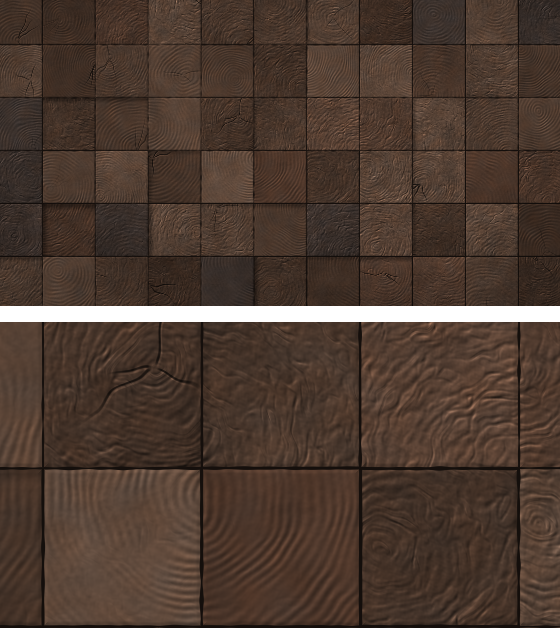
Top, the full canvas; bottom, a detail of the centre.
Give the GLSL for this texture, as a Shadertoy shader.

```glsl
// Wall of square end-grain wood blocks, dark brown, set in a grid with thin gaps.
// Each block hashes its own ring centre, roughness, cracks, tint and depth;
// a height field is lit from the upper left by one directional difference.

const float ROWS = 5.785;                   // blocks per canvas height
const vec2 GRID_OFFSET = vec2(0.20, 0.064); // part of first block cut off
const vec2 LIGHT = vec2(-0.55, 0.835);
const float TAU = 6.2831853;

const vec3 DARK_WOOD = vec3(0.235, 0.172, 0.135);
const vec3 PALE_WOOD = vec3(0.350, 0.270, 0.220);
const vec3 RED_WOOD = vec3(0.310, 0.210, 0.160);
const vec3 GREY_WOOD = vec3(0.205, 0.176, 0.165);
const vec3 GAP = vec3(0.075, 0.054, 0.043);

vec2 hash2(vec2 p) {
    vec3 q = fract(p.xyx * vec3(0.1031, 0.1030, 0.0973));
    q += dot(q, q.yzx + 33.33);
    return fract((q.xx + q.yz) * q.zy);
}

float cornerDot(vec2 cell, vec2 f, vec2 corner) {
    return dot(hash2(cell + corner) * 2.0 - 1.0, f - corner);
}

// Gradient noise, roughly -0.7 to 0.7
float noise(vec2 p) {
    vec2 i = floor(p), f = p - i;
    vec2 u = f * f * f * (f * (f * 6.0 - 15.0) + 10.0);
    float low = mix(cornerDot(i, f, vec2(0, 0)), cornerDot(i, f, vec2(1, 0)), u.x);
    float high = mix(cornerDot(i, f, vec2(0, 1)), cornerDot(i, f, vec2(1, 1)), u.x);
    return mix(low, high, u.y);
}

float fbm(vec2 p) {
    float sum = 0.0, amp = 1.0;
    for (int i = 0; i < 3; i++) {
        sum += amp * noise(p);
        p = mat2(1.6, 1.2, -1.2, 1.6) * p + 7.3;
        amp *= 0.5;
    }
    return sum;
}

vec2 rotate(vec2 p, float angle) {
    float c = cos(angle), s = sin(angle);
    return vec2(c * p.x - s * p.y, s * p.x + c * p.y);
}

// Flat plates parted by narrow grooves along the zero lines of noise
float plates(vec2 p, float width) { return smoothstep(0.0, width, abs(noise(p))); }

// Drying cracks running outward from the ring centre
float cracks(vec2 d, vec2 id, float amount) {
    float depth = 0.0;
    for (int i = 0; i < 4; i++) {
        vec2 rnd = hash2(id * 5.0 + float(i) * 17.0 + 3.0);
        vec2 q = rotate(d, rnd.x * TAU);
        q.y += 0.05 * noise(q * 6.0 + rnd * 40.0);
        float reach = 0.25 + 0.5 * rnd.y;
        float along = smoothstep(0.0, 0.06, q.x) * smoothstep(reach, reach * 0.4, q.x);
        depth = max(depth, along * smoothstep(0.014, 0.002, abs(q.y)));
    }
    return depth * amount;
}

// Surface relief of one block: x = height, y = crack depth
vec2 relief(vec2 q, vec2 id, float rough) {
    vec2 shift = hash2(id + 31.7), style = hash2(id + 57.1);
    vec2 seed = shift * 60.0;
    vec2 centre = mix(vec2(-0.15), vec2(1.15), shift);
    vec2 d = q - centre + 0.09 * vec2(noise(q * 2.6 + seed), noise(q * 2.6 + seed + 19.0));
    float r = length(d);
    float rings = sin(TAU * mix(14.0, 22.0, style.x) * r + 2.5 * noise(q * 5.0 + seed));
    rings *= 0.55 + 1.1 * noise(q * 4.0 + seed + 41.0);

    // Plates stretch along the rings: across the axis, then by radius
    vec2 axis = normalize(0.501 - centre);
    vec2 w = vec2(dot(d, vec2(-axis.y, axis.x)), r) + 0.07 * noise(q * 8.0 + seed);
    float bark = plates(w * vec2(4.0, 9.0) + seed, 0.16)
               + 0.6 * plates(w * vec2(9.0, 17.0) + seed + 13.0, 0.22);
    bark *= 0.65 + 0.9 * noise(q * 3.5 + seed + 77.0);
    float grain = fbm(q * 15.0 + seed);
    float split = cracks(d, id, smoothstep(0.35, 0.9, hash2(id + 83.0).x));
    float height = mix(0.12, 0.08, rough) * rings + mix(0.03, 0.27, rough) * bark
                 + mix(0.08, 0.19, rough) * grain - 0.22 * split;
    return vec2(height, split);
}

vec3 blockColor(vec2 id) {
    vec2 rnd = hash2(id + 11.3), tint = hash2(id + 71.9);
    vec3 wood = mix(DARK_WOOD, PALE_WOOD, rnd.x);
    wood = mix(wood, RED_WOOD, 0.5 * smoothstep(0.7, 1.0, rnd.y));
    return mix(wood, GREY_WOOD, 0.75 * smoothstep(0.90, 0.97, tint.x));
}

float level(vec2 id) { return hash2(id + 97.0).y; }

// Soft shade cast by a neighbour standing prouder than this block
float castShade(float dist, float rise) {
    float reach = 0.03 + 0.14 * max(rise, 0.0);
    return 1.0 - 0.42 * smoothstep(0.1, 0.8, rise) * (1.0 - smoothstep(0.0, reach, dist));
}

void mainImage(out vec4 fragColor, in vec2 fragCoord) {
    float pixel = ROWS / iResolution.y;
    vec2 p = fragCoord * pixel + GRID_OFFSET;
    vec2 id = floor(p), q = p - id;

    // Lit relief with glints on steep slopes, and mottled stain
    float rough = smoothstep(0.1, 0.8, hash2(id + 43.0).x);
    vec2 here = relief(q, id, rough);
    float slope = here.x - relief(q + LIGHT * 0.018, id, rough).x;
    float glint = max(slope, 0.0);
    vec2 tilt = hash2(id + 23.0) - 0.5;
    float shade = 1.0 + 1.05 * slope + 1.8 * glint * glint + 0.3 * here.x - 0.10 * rough;
    shade += 0.26 * dot(tilt, q - 0.5) + 0.15 * fbm(p * 2.7);
    vec3 color = blockColor(id) * max(shade, 0.4) * (1.0 - 0.5 * here.y);
    color *= 1.0 + vec3(0.08, 0.0, -0.08) * noise(p * 5.0 + 90.0);

    // Depth steps, lit rims and gaps with uneven edges
    color *= castShade(q.x, level(id - vec2(1, 0)) - level(id));
    color *= castShade(1.0 - q.y, level(id + vec2(0, 1)) - level(id));
    vec2 inset = 0.5 - abs(q - 0.5);
    float edge = min(inset.x, inset.y) + 0.010 * noise(p * 9.0);
    float rim = smoothstep(0.04, 0.02, edge) * dot(sign(q - 0.5) * step(inset, inset.yx), LIGHT);
    color *= 1.0 + 0.18 * rim;
    float gapWidth = 0.006 + 0.006 * hash2(id + 5.0).x;
    float soft = max(pixel * 0.5, 0.004);
    color = mix(GAP, color, smoothstep(gapWidth - soft, gapWidth + soft, edge));

    // Broad light, strongest above the middle
    vec2 uv = fragCoord / iResolution.xy - vec2(0.5, 0.6);
    color *= 1.08 - 0.45 * dot(uv, uv);
    fragColor = vec4(color, 1.0);
}
```
